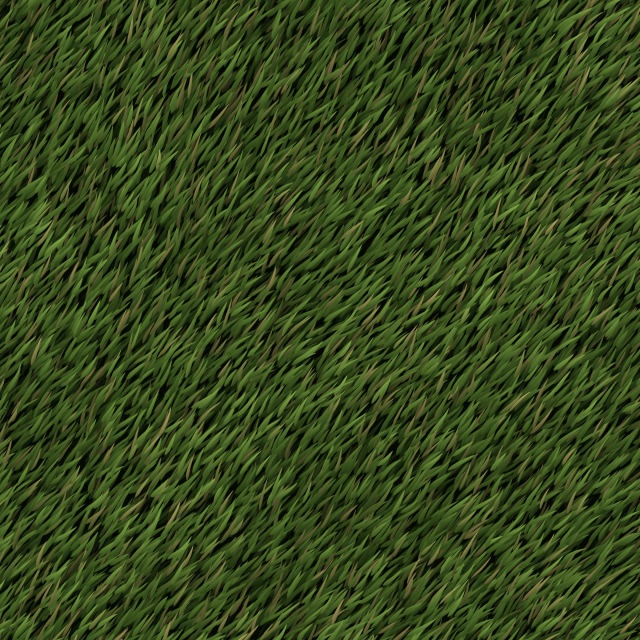
Give the GLSL for this texture, as a Shadertoy shader.

```glsl
// Draws a dense lawn of slanted green and straw grass blades over dark soil.

const int LAYERS = 8;
const vec2 CELL = vec2(0.045, 0.014);   // along and across the mean lean
const float MEAN_LEAN = 0.84;           // radians above horizontal
const float EDGE = 0.0012;              // softness of blade outlines
const vec3 SOIL = vec3(0.012, 0.030, 0.003);
const vec3 GREEN = vec3(0.365, 0.490, 0.195);
const vec3 STRAW = vec3(0.540, 0.480, 0.285);
const vec3 SHADE_TINT = vec3(1.16, 1.0, 1.30);

// Integer hash: three random values from a cell and a seed
vec3 hash3(vec2 cell, int seed) {
    uvec3 v = uvec3(ivec3(ivec2(cell), seed) + 4096);
    v = v * 1664525u + 1013904223u;
    v.x += v.y * v.z; v.y += v.z * v.x; v.z += v.x * v.y;
    v ^= v >> 16u;
    v.x += v.y * v.z; v.y += v.z * v.x; v.z += v.x * v.y;
    return vec3(v >> 8u) / 16777216.0;
}

float valueNoise(vec2 p, int seed) {
    vec2 i = floor(p), f = fract(p);
    f = f * f * (3.0 - 2.0 * f);
    float low = mix(hash3(i, seed).x, hash3(i + vec2(1, 0), seed).x, f.x);
    float high = mix(hash3(i + vec2(0, 1), seed).x, hash3(i + vec2(1, 1), seed).x, f.x);
    return mix(low, high, f.y);
}

vec2 rotate(vec2 p, float angle) {
    float c = cos(angle), s = sin(angle);
    return vec2(c * p.x + s * p.y, c * p.y - s * p.x);
}

// Returns blade coverage, height from root to tip, and closeness to the edge
vec3 blade(vec2 p, float halfLength, float halfWidth, float bend) {
    float s = p.x / halfLength;
    float h = clamp(0.5 + 0.5 * s, 0.0, 1.0);
    float y = p.y - bend * (s * s - 0.4);
    float width = halfWidth * smoothstep(-0.1, 0.3, h) * (1.0 - h * h);
    float ends = smoothstep(0.0, 0.1, h) * smoothstep(1.0, 0.88, h);
    float cover = ends * (1.0 - smoothstep(-EDGE, EDGE, abs(y) - width));
    return vec3(cover, h, clamp(0.5 + 0.5 * y / halfWidth, 0.0, 1.0));
}

// Paints one layer of scattered blades over the colour below
vec3 paintLayer(vec3 below, vec2 uv, int layer, float lean, float tone) {
    float level = float(layer) / float(LAYERS - 1);
    vec2 p = rotate(uv, MEAN_LEAN) + CELL * float(layer) * vec2(0.37, 0.61);
    vec2 home = floor(p / CELL);
    vec3 color = below;
    for (int j = -2; j <= 2; j++)
    for (int i = -1; i <= 1; i++) {
        vec2 cell = home + vec2(i, j);
        vec3 place = hash3(cell, layer);
        vec3 look = hash3(cell, layer + 40);
        vec3 size = hash3(cell, layer + 80);
        float straw = smoothstep(0.72, 0.82, look.x);

        // Place and shape the blade
        float turn = lean + (place.z - 0.5) * 0.62 + 0.16 * straw;
        vec2 local = rotate(p - (cell + place.xy) * CELL, turn);
        vec3 b = blade(local, mix(0.018, 0.030, size.x),
                       mix(0.0026, 0.0042, size.y) * mix(1.0, 0.8, straw),
                       (size.z - 0.5) * 0.006);

        // Light it: higher layers and tips are brighter
        float light = mix(0.10, 1.2, level) * mix(0.72, 1.15, look.y)
                    * mix(0.65, 1.1, b.y) * mix(0.78, 1.04, b.z) * tone;
        vec3 base = mix(GREEN, STRAW, straw * mix(0.5, 1.0, look.z));
        color = mix(color, base * pow(vec3(light), SHADE_TINT), b.x);
    }
    return color;
}

void mainImage(out vec4 fragColor, in vec2 fragCoord) {
    vec2 uv = fragCoord / iResolution.y;

    // Broad drift of lean and brightness across the lawn
    float lean = 0.20 * (0.5 - uv.x) + 0.22 * (uv.y - 0.5)
               + 0.28 * (valueNoise(uv * 4.0, 200) - 0.5);
    float tone = 0.84 + 0.14 * valueNoise(uv * 5.0, 210)
               + 0.16 * valueNoise(uv * 13.0, 220) + 0.06 * (uv.x - 0.5);

    // Stack the layers from shaded undergrowth to sunlit top
    vec3 color = SOIL;
    for (int layer = 0; layer < LAYERS; layer++)
        color = paintLayer(color, uv, layer, lean, tone);
    fragColor = vec4(color, 1.0);
}
```
